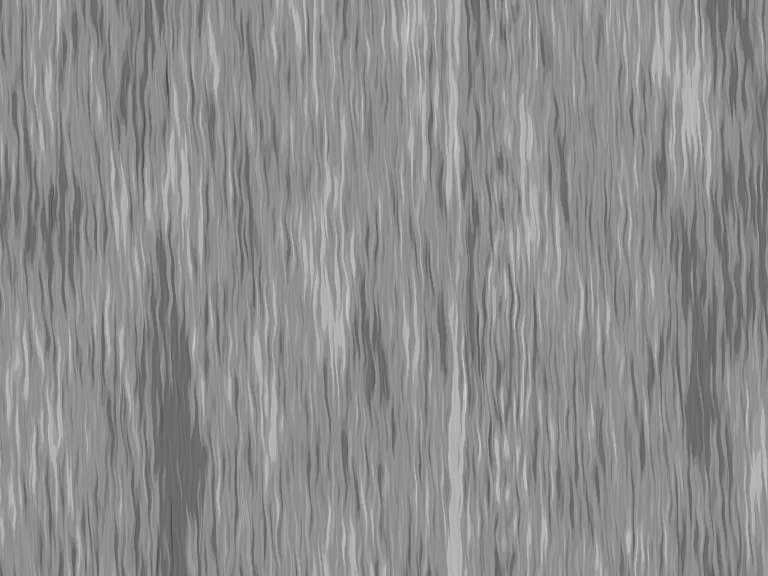
This texture is drawn by a WebGL 1 fragment shader. Its source:

```glsl
precision highp float;
// Weathered grey wood with vertical grain, drawn in five flat tones.
// Stretched gradient noise, sparse patches, bands and growth rings add up to
// one tone value, which is cut into steps; embossed fibres lie on top.
uniform vec2 u_resolution;

// Tones from dark to light, and the tone values at which they change
const float DARK = 0.42;
const float DUSK = 0.50;
const float BASE = 0.56;
const float PALE = 0.61;
const float LIGHT = 0.70;
const vec4 TONE_CUTS = vec4(-0.36, -0.18, 0.24, 0.46);

// Noise frequencies across and along the grain, per canvas height
const vec2 PATCH_FREQ = vec2(10.0, 3.0);
const vec2 STREAK_FREQ = vec2(100.0, 7.0);
const vec2 FIBRE_FREQ = vec2(165.0, 13.0);
const vec2 CRACK_FREQ = vec2(125.0, 6.0);
const vec2 SWAY_FREQ = vec2(10.0, 4.0);
const vec2 WIGGLE_FREQ = vec2(46.0, 20.0);

const float PATCH_GAIN = 1.9;
const float STREAK_GAIN = 0.95;
const float FIBRE_GAIN = 0.50;
const float SWAY = 0.008;
const float WIGGLE = 0.0055;
const float FINGER_LENGTH = 0.24;
const float EMBOSS_STEP = 0.0022;
const float EMBOSS_GAIN = 0.06;
const float CRACK_DEPTH = 0.13;
const float GLINT_HEIGHT = 0.10;

// Growth rings: stacked ovals along one axis
const float RING_AXIS = 0.872;
const float RING_PERIOD = 0.85;
const float RING_OFFSET = -0.02;
const float RING_SQUEEZE = 0.14;
const float RING_FREQ = 85.0;
const float RING_GAIN = 0.26;

vec2 randomGradient(vec2 cell) {
  vec3 h = fract(cell.xyx * vec3(0.1031, 0.1030, 0.0973));
  h += dot(h, h.yzx + 33.33);
  float angle = 6.28318 * fract((h.x + h.y) * h.z);
  return vec2(cos(angle), sin(angle));
}

float gradientNoise(vec2 p) {
  vec2 cell = floor(p);
  vec2 f = p - cell;
  vec2 fade = f * f * f * (f * (f * 6.0 - 15.0) + 10.0);
  vec2 right = vec2(1.0, 0.0);
  vec2 up = vec2(0.0, 1.0);
  float a = dot(randomGradient(cell), f);
  float b = dot(randomGradient(cell + right), f - right);
  float c = dot(randomGradient(cell + up), f - up);
  float d = dot(randomGradient(cell + 1.0), f - 1.0);
  return mix(mix(a, b, fade.x), mix(c, d, fade.x), fade.y);
}

// Noise stretched along the grain; the shear keeps its cells out of rows
float grain(vec2 p, vec2 freq, float seed) {
  vec2 q = p * freq + seed;
  return gradientNoise(vec2(q.x, q.y + 0.47 * q.x));
}

float band(float x, float centre, float width) {
  float d = (x - centre) / width;
  return exp(-d * d);
}

// Broad light and dark boards, and one narrow light strip
float boardTone(vec2 p, float patches) {
  float tone = 0.22 * band(p.x, 0.58, 0.04) * (1.0 + 2.5 * patches);
  tone -= 0.24 * band(p.x, 0.27, 0.05) * (1.0 - 2.5 * patches);
  tone -= 0.26 * band(p.x, 1.25, 0.045) * (1.0 - 2.0 * patches);
  float strip = 1.0 - smoothstep(0.009, 0.016, abs(p.x - 0.792));
  return tone + 0.55 * strip;
}

// x: ring wave from -1 to 1, y: where the rings show
vec2 growthRings(vec2 p) {
  float along = mod(p.y - RING_OFFSET, RING_PERIOD) - 0.5 * RING_PERIOD;
  float r = length(vec2(p.x - RING_AXIS, along * RING_SQUEEZE));
  float mask = 1.0 - smoothstep(0.035, 0.07, r);
  return vec2(sin(6.28318 * r * RING_FREQ), mask);
}

float flatTones(float tone, float soft) {
  vec4 s = smoothstep(TONE_CUTS - soft, TONE_CUTS + soft, vec4(tone));
  float grey = mix(DARK, DUSK, s.x);
  grey = mix(grey, BASE, s.y);
  grey = mix(grey, PALE, s.z);
  return mix(grey, LIGHT, s.w);
}

void main() {
  vec2 p = gl_FragCoord.xy / u_resolution.y;

  // Bend the grain
  vec2 q = p;
  q.x += SWAY * grain(p, SWAY_FREQ, 3.7);
  q.x += WIGGLE * grain(p, WIGGLE_FREQ, 17.3);

  // Sum the tone; fingers fray the ends of the sparse patches
  float fingers = FINGER_LENGTH * grain(q, vec2(75.0, 3.0), 41.2);
  float patches = grain(q + vec2(0.0, fingers), PATCH_FREQ, 8.4);
  float fibres = grain(q, FIBRE_FREQ, 61.9);
  vec2 rings = growthRings(q);
  float tone = PATCH_GAIN * patches * abs(patches) + boardTone(q, patches);
  tone += STREAK_GAIN * grain(q, STREAK_FREQ, 23.6) + FIBRE_GAIN * fibres;
  tone += RING_GAIN * rings.x * rings.y;
  float grey = flatTones(tone, 0.02 + 15.0 / u_resolution.y);

  // Emboss the fibres, more strongly near the rings
  float slope = fibres - grain(q - vec2(EMBOSS_STEP, 0.0), FIBRE_FREQ, 61.9);
  grey += EMBOSS_GAIN * slope * (1.0 + 0.8 * rings.y);

  // Thin dark cracks and bright glints
  float crack = grain(q, CRACK_FREQ, 77.1);
  grey -= CRACK_DEPTH * smoothstep(0.40, 0.62, crack);
  grey += GLINT_HEIGHT * smoothstep(0.40, 0.62, -crack);

  gl_FragColor = vec4(vec3(clamp(grey, 0.0, 1.0)), 1.0);
}
```
